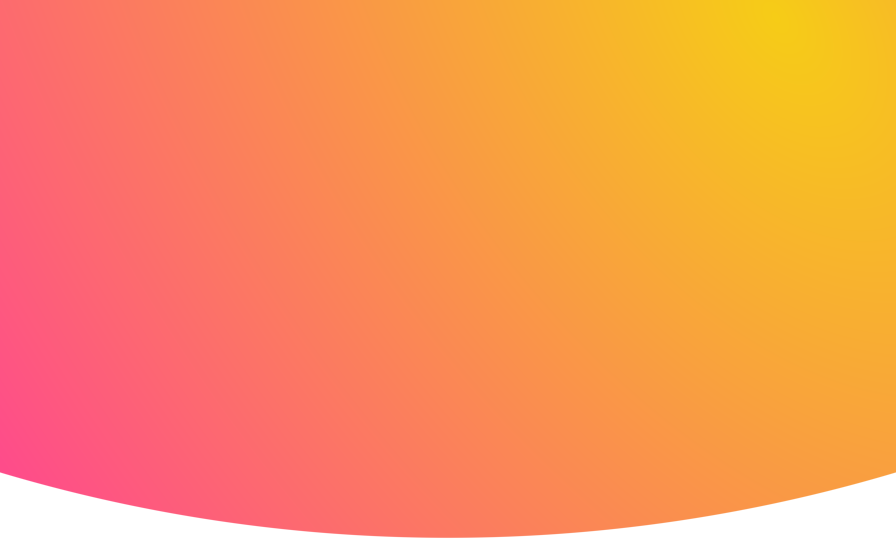
A Shadertoy shader for this background:

```glsl
// Yellow-to-pink elliptical glow on a panel with a bowed lower edge over white.

// Falloff from the glow centre: 0 at the centre, 1 at the far rim of a tilted ellipse.
float glowFalloff(vec2 p) {
    mat2 ellipse = mat2(0.295, 0.1165, 0.1165, 0.216);
    return clamp(sqrt(dot(p, ellipse * p)), 0.0, 1.0);
}

// Signed distance to a large circle whose lowest point is at the given place.
float bowedEdge(vec2 p, vec2 lowest, float radius) {
    return length(p - lowest - vec2(0.0, radius)) - radius;
}

void mainImage(out vec4 fragColor, in vec2 fragCoord) {
    // Canvas height is one unit
    vec2 p = fragCoord / iResolution.y;
    float aspect = iResolution.x / iResolution.y;
    float pixel = 1.0 / iResolution.y;

    // Warm gradient, brightest near the upper right
    vec3 yellow = vec3(0.965, 0.80, 0.09);
    vec3 pink = vec3(0.998, 0.30, 0.54);
    vec2 glowCentre = vec2(0.866 * aspect, 0.968);
    vec3 panel = mix(yellow, pink, glowFalloff(p - glowCentre));

    // White below the curve, with a one-pixel soft edge
    float edge = bowedEdge(p, vec2(0.5 * aspect, 0.015), 2.87);
    float outside = smoothstep(-0.75 * pixel, 0.75 * pixel, edge);
    fragColor = vec4(mix(panel, vec3(1.0), outside), 1.0);
}
```
